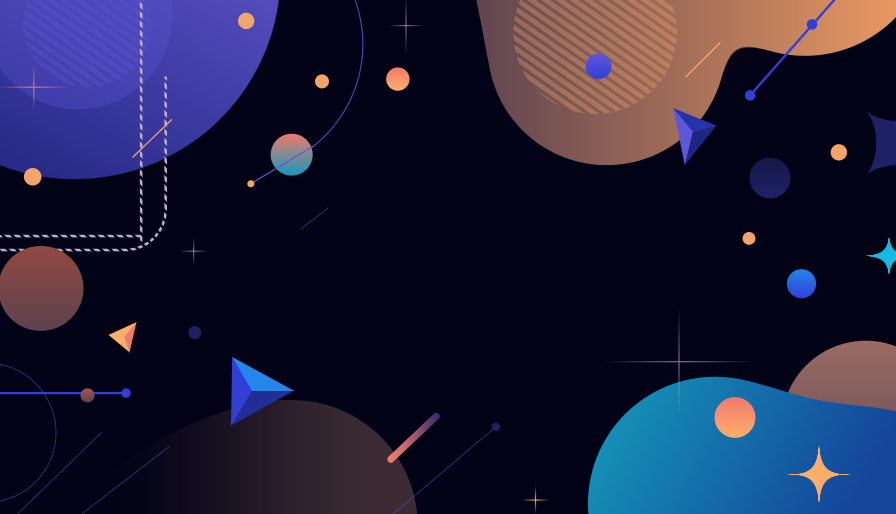
A WebGL 1 fragment shader for this background:

```glsl
precision highp float;
uniform vec2 u_resolution;

const vec2 SPAN = vec2(7.68, 4.42);
const vec3 NIGHT = vec3(.008, .008, .085);
const vec3 NAVY = vec3(.12, .13, .4);
const vec3 BLUE = vec3(.19, .25, .84);
const vec3 AZURE = vec3(.14, .52, .92);
const vec3 VIOLET = vec3(.37, .34, .85);
const vec3 TEAL = vec3(.08, .6, .73);
const vec3 CORAL = vec3(.94, .48, .42);
const vec3 PEACH = vec3(1., .68, .42);
const vec3 UMBER = vec3(.36, .26, .31);
const vec3 PALE = vec3(.75, .68, .78);

float cover(float d, float px) { return clamp(.5 - d / px, 0., 1.); }

float blend(float a, float b, float k) {
  float h = max(k - abs(a - b), 0.) / k;
  return min(a, b) - h * h * k * .25;
}

float disc(vec2 p, float x, float y, float r) { return length(p - vec2(x, y)) - r; }

float line(vec2 p, float ax, float ay, float bx, float by) {
  vec2 d = vec2(bx - ax, by - ay);
  p -= vec2(ax, ay);
  return length(p - d * clamp(dot(p, d) / dot(d, d), 0., 1.));
}

float dashes(float s, float period, float px) {
  return cover((abs(fract(s / period) - .5) - .3) * period, px);
}

float plus(vec2 p, float x, float y, vec2 r, float px) {
  vec2 q = abs(p - vec2(x, y));
  vec2 fade = max(1. - q / r, 0.);
  return max(cover(q.y - .005, px) * fade.x, cover(q.x - .005, px) * fade.y);
}

float sparkle(vec2 p, vec2 r, float bend, float px) {
  vec2 q = pow(abs(p) / r, vec2(bend));
  return cover((q.x + q.y - 1.) * r.x * .6, px);
}

float edge(vec2 p, vec2 a, vec2 b) {
  vec2 d = normalize(b - a);
  return d.y * (p.x - a.x) - d.x * (p.y - a.y);
}

vec3 ball(vec3 col, vec2 p, float x, float y, float r, vec3 top, vec3 low, float px) {
  float shade = clamp((p.y - y) / r * .5 + .5, 0., 1.);
  return mix(col, mix(top, low, shade), cover(disc(p, x, y, r), px));
}

// Triangle with one facet per side
vec3 gem(vec3 col, vec2 p, vec2 a, vec2 b, vec2 c, vec3 inkA, vec3 inkB, vec3 inkC, float px) {
  float ab = edge(p, a, b), bc = edge(p, b, c), ca = edge(p, c, a);
  vec3 ink = mix(inkC, inkA, cover(max(bc, ca) - ab, px));
  ink = mix(ink, inkB, cover(max(ab, ca) - bc, px));
  return mix(col, ink, cover(max(ab, max(bc, ca)), px));
}

void main() {
  vec2 p = gl_FragCoord.xy / u_resolution;
  p = vec2(p.x, 1. - p.y) * SPAN;
  float px = SPAN.x / u_resolution.x;
  float hatch = .3 * dashes(p.y - p.x * .7, .085, px);

  // Violet planet
  float glow = clamp(.5 + p.x * .22 - p.y * .4, 0., 1.);
  vec3 violet = mix(vec3(.16, .17, .54), VIOLET * .87, glow);
  vec3 col = mix(NIGHT, violet, cover(disc(p, .64, -.224, 1.764), px));
  col = mix(col, VIOLET, .3 * cover(disc(p, .67, .13, .81), px));
  col = mix(col, VIOLET, hatch * cover(disc(p, .75, .2, .55), px));

  // Copper cloud
  float cloud = blend(disc(p, 5.2, .4, 1.02), disc(p, 4.9, -.3, .85), .3);
  cloud = blend(cloud, disc(p, 6.9, -.6, 1.08), .4);
  vec3 copper = mix(UMBER, vec3(.9, .59, .38), clamp(p.x / 3.6 - 1.11, 0., 1.));
  col = mix(col, copper, cover(cloud, px));
  col = mix(col, PEACH, hatch * cover(disc(p, 5.1, .28, .7), px));

  // Lower hills
  float mound = blend(disc(p, 2.5, 4.52, 1.08), disc(p, 1.7, 5., 1.2), .6);
  vec3 earth = mix(NIGHT, UMBER * .65, smoothstep(.8, 3.4, p.x));
  col = mix(col, earth, cover(mound, px));
  col = ball(col, p, 7.42, 3.65, .72, vec3(.6, .42, .39), UMBER, px);
  float lagoon = blend(disc(p, 6.13, 4.33, 1.09), disc(p, 7.5, 4.5, .98), .7);
  float depth = clamp(dot(p, vec2(.36, .2)) - 2.5, 0., 1.);
  col = mix(col, mix(TEAL, vec3(.08, .27, .6), depth), cover(lagoon, px));

  // Dashed frame
  float frame = abs(length(max(p - vec2(1.07, 1.8), 0.)) - .35);
  frame = max(frame, .67 - p.y);
  frame = min(frame, line(p, 1.21, 0., 1.21, 2.07));
  frame = min(frame, line(p, 0., 2.03, 1.21, 2.03));
  col = mix(col, PALE, cover(frame - .011, px) * dashes(p.y - p.x, .08, px));

  // Orbits and connecting lines
  float orbit = max(abs(disc(p, 1.99, .38, 1.12)), 2.68 - p.x);
  col = mix(col, VIOLET, .8 * cover(orbit - .005, px));
  float thin = min(line(p, 2.58, 1.97, 2.81, 1.79), line(p, .15, 4.42, .87, 3.72));
  thin = min(thin, line(p, 3.37, 4.42, 4.25, 3.67));
  thin = min(thin, line(p, .7, 4.42, 1.45, 3.84));
  thin = min(thin, abs(disc(p, -.12, 3.72, .6)));
  col = mix(col, VIOLET, .5 * cover(thin - .004, px));
  float rod = min(line(p, 0., 3.38, 1.08, 3.38), line(p, 6.43, .82, 7.15, 0.)) - .01;
  rod = min(rod, min(disc(p, 1.08, 3.38, .04), disc(p, 6.43, .82, .045)));
  col = mix(col, BLUE, cover(min(rod, disc(p, 6.96, .21, .045)), px));
  float needle = min(line(p, 1.14, 1.35, 1.47, 1.03), line(p, 5.88, .66, 6.17, .37));
  col = mix(col, PEACH, cover(needle - .005, px));
  vec3 fade = mix(CORAL, NAVY, smoothstep(3.3, 3.9, p.x));
  col = mix(col, fade, cover(line(p, 3.35, 3.95, 3.74, 3.58) - .03, px));

  // Spheres
  col = ball(col, p, .35, 2.48, .365, CORAL * .6, UMBER, px);
  col = ball(col, p, 2.5, 1.33, .18, CORAL, TEAL, px);
  col = mix(col, VIOLET, cover(line(p, 2.15, 1.58, 2.68, 1.26) - .005, px));
  col = ball(col, p, 3.41, .68, .1, CORAL, PEACH, px);
  col = ball(col, p, 6.3, 3.59, .175, CORAL, PEACH, px);
  col = ball(col, p, 5.13, .57, .11, VIOLET, BLUE, px);
  col = ball(col, p, 6.87, 2.44, .125, AZURE, BLUE, px);
  col = ball(col, p, 6.6, 1.53, .175, NAVY * .7, NAVY, px);
  col = ball(col, p, .75, 3.4, .06, CORAL * .7, UMBER, px);
  float warm = min(disc(p, 2.11, .18, .07), disc(p, 2.76, .7, .06));
  warm = min(warm, min(disc(p, .28, 1.52, .075), disc(p, 7.19, 1.31, .07)));
  warm = min(warm, min(disc(p, 6.42, 2.05, .055), disc(p, 2.15, 1.58, .03)));
  col = mix(col, PEACH * .95, cover(warm, px));

  // Faceted gems
  col = gem(col, p, vec2(5.77, .93), vec2(6.14, 1.08), vec2(5.87, 1.42), BLUE * .8, BLUE * .6, VIOLET, px);
  col = gem(col, p, vec2(1.99, 3.07), vec2(2.52, 3.36), vec2(1.98, 3.66), AZURE, BLUE * .7, BLUE, px);
  col = gem(col, p, vec2(.93, 2.88), vec2(1.17, 2.77), vec2(1.11, 3.03), PEACH, CORAL, PEACH, px);

  // Stars and glints
  vec2 q = p - vec2(7.7, 1.23);
  col = mix(col, NAVY, sparkle(vec2(q.x + q.y, q.x - q.y), vec2(.55), .65, px));
  col = mix(col, NAVY, cover(min(disc(p, 1.67, 2.86, .055), disc(p, 4.25, 3.67, .035)), px));
  col = mix(col, TEAL * 1.2, sparkle(p - vec2(7.62, 2.2), vec2(.3, .25), .4, px));
  col = mix(col, PEACH, sparkle(p - vec2(7.02, 4.08), vec2(.3, .38), .4, px));
  col = mix(col, PEACH, plus(p, 4.59, 4.3, vec2(.12), px));
  col = mix(col, CORAL, plus(p, .29, .75, vec2(.3, .2), px));
  float glint = plus(p, 3.48, .22, vec2(.15, .25), px) + plus(p, 1.66, 2.16, vec2(.12), px);
  glint += plus(p, 5.82, 3.11, vec2(.65, .46), px);
  col = mix(col, PALE, min(glint, 1.) * .7);

  gl_FragColor = vec4(col, 1.);
}
```
